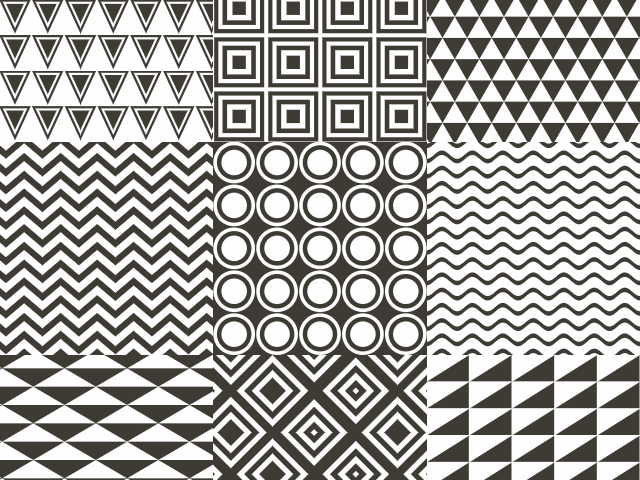
A Shadertoy shader for this pattern:

```glsl
// Patchwork of nine two-tone geometric panels, each with its own repeat.

// Panels are 256 design units wide; y runs downward inside each panel.
// Every panel function returns a signed distance, negative inside the ink.

float centered(float x, float period) {
    return mod(x + 0.5 * period, period) - 0.5 * period;
}

vec2 centered(vec2 p, float period) {
    return mod(p + 0.5 * period, period) - 0.5 * period;
}

float band(float r, float inner, float outer) {
    return max(inner - r, r - outer);
}

// Downward triangles, shifted by half a width on alternate rows
float triangleGrid(vec2 p, float width, float height) {
    float row = floor(p.y / height);
    float y = p.y - row * height;
    float x = abs(centered(p.x + 0.5 * width * mod(row, 2.0), width));
    vec2 normal = normalize(vec2(height, 0.5 * width));
    float side = dot(normal, vec2(x - 0.5 * width, y));
    return min(max(side, -y), height - y);
}

// Outlined triangles with a solid core
float nestedTriangles(vec2 p) {
    vec2 q = vec2(abs(centered(p.x - 18.0, 39.3)), mod(p.y, 42.67));
    float d = max(-q.y, dot(normalize(vec2(41.0, 19.0)), q - vec2(19.0, 0.0)));
    return min(band(d, -2.7, 0.0), d + 5.3);
}

float nestedSquares(vec2 p) {
    vec2 q = abs(centered(p - 31.0, 64.9));
    float r = max(q.x, q.y);
    return min(r - 8.0, min(band(r, 14.5, 20.0), band(r, 25.0, 30.0)));
}

float chevrons(vec2 p) {
    float drop = 0.85 * abs(centered(p.x - 29.0, 43.8));
    return (abs(centered(p.y - drop - 253.0, 21.33)) - 4.9) * 0.76;
}

// White discs and rings on an inked ground
float ringedDiscs(vec2 p) {
    float r = length(centered(p - 128.0, 51.5));
    return -min(r - 15.3, band(r, 20.7, 25.0));
}

float waves(vec2 p) {
    float phase = 6.28319 * p.x / 36.57;
    float slope = 0.86 * sin(phase);
    float y = centered(p.y - 5.0 * cos(phase), 18.29);
    return (abs(y) - 2.7) / sqrt(1.0 + slope * slope);
}

// Concentric diamonds; pairs of columns alternate solid and hollow cores
float nestedDiamonds(vec2 p) {
    vec2 diagonal = vec2(p.x + p.y, p.x - p.y) - vec2(114.0, 28.0);
    vec2 cell = floor(diagonal / 100.0 + 0.5);
    vec2 q = abs(diagonal - cell * 100.0);
    float r = max(q.x, q.y);
    bool solid = mod(cell.x + cell.y + 1.0, 4.0) < 2.0;
    float d = solid
        ? min(r - 16.0, min(band(r, 25.0, 34.0), 43.0 - r))
        : min(band(r, 4.0, 13.0), min(band(r, 22.0, 31.0), 40.0 - r));
    return d * 0.707;
}

// Right triangles filling the lower right of each cell, with thin gaps
float halfCells(vec2 p) {
    vec2 size = vec2(51.2, 32.2);
    vec2 q = mod(p, size);
    vec2 margin = min(q, size - q);
    float diagonal = dot(normalize(size.yx), size * vec2(0.0, 1.0) - q);
    return max(diagonal, 0.6 - min(margin.x, margin.y));
}

float panelDistance(vec2 panel, vec2 p) {
    if (panel.y < 0.5) {
        if (panel.x < 0.5) return nestedTriangles(p);
        if (panel.x < 1.5) return nestedSquares(p);
        return triangleGrid(p - vec2(19.0, 106.0), 29.5, 25.5);
    }
    if (panel.y < 1.5) {
        if (panel.x < 0.5) return chevrons(p);
        if (panel.x < 1.5) return ringedDiscs(p);
        return waves(p);
    }
    if (panel.x < 0.5) return triangleGrid(p - vec2(40.0, 16.0), 75.0, 22.0);
    if (panel.x < 1.5) return nestedDiamonds(p);
    return halfCells(p);
}

void mainImage(out vec4 fragColor, in vec2 fragCoord) {
    float unitsPerPixel = 576.0 / iResolution.y;
    vec2 p = vec2(fragCoord.x, iResolution.y - fragCoord.y) * unitsPerPixel;

    // The top and bottom rows of panels are cropped by the canvas
    p.y += 86.0;
    vec2 panel = floor(p / 256.0);
    float d = panelDistance(panel, p - panel * 256.0);

    vec3 ink = vec3(0.24, 0.23, 0.205);
    vec3 paper = vec3(0.995);
    float coverage = clamp(0.5 - d / unitsPerPixel, 0.0, 1.0);
    fragColor = vec4(mix(paper, ink, coverage), 1.0);
}
```
